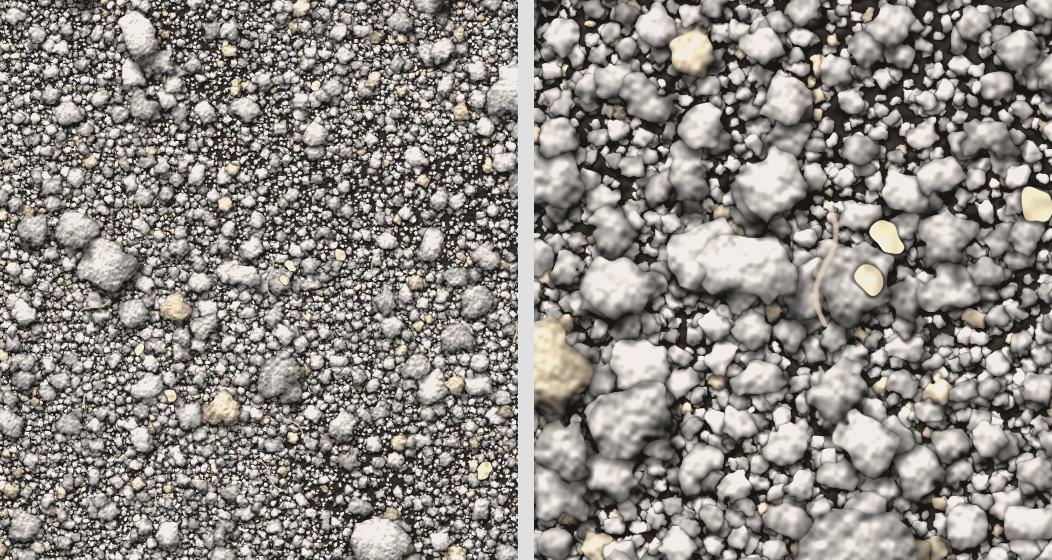
Left: the whole. Right: its middle third, enlarged.
Write a WebGL 1 fragment shader that draws this texture.

```glsl
precision highp float;
uniform vec2 u_resolution;

const vec2 LIGHT = vec2(-0.35, 0.94);

float hash(vec2 p) {
  vec3 q = fract(vec3(p.xyx) * 0.1031);
  q += dot(q, q.yzx + 33.33);
  return fract((q.x + q.y) * q.z);
}

vec2 hash2(vec2 p) {
  return vec2(hash(p), hash(p + 57.3));
}

float noise(vec2 p) {
  vec2 i = floor(p), f = fract(p);
  f = f * f * (3.0 - 2.0 * f);
  return mix(mix(hash(i), hash(i + vec2(1.0, 0.0)), f.x),
             mix(hash(i + vec2(0.0, 1.0)), hash(i + 1.0), f.x), f.y);
}

float crumbs(vec2 p) {
  return 0.55 * noise(p * 95.0) + 0.45 * noise(p * 190.0 + 7.0) + 0.25 * noise(p * 330.0 + 3.0);
}

mat2 rotation(float a) {
  return mat2(cos(a), sin(a), -sin(a), cos(a));
}

// One layer of lit clods, scattered on a jittered grid over the soil below
vec3 addClods(vec3 soil, vec2 p, float cells, float density, float relief) {
  vec2 g = p * cells + cells * 1.37;
  vec2 bump = vec2(noise(g * 2.6), noise(g * 2.6 + 41.0)) - 0.5;
  bump += 0.5 * vec2(noise(g * 6.0 + 13.0), noise(g * 6.0 + 71.0)) - 0.25;
  float pixel = cells / u_resolution.y;
  for (int y = -1; y <= 1; y++) {
    for (int x = -1; x <= 1; x++) {
      vec2 id = floor(g) + vec2(float(x), float(y));
      float coarse = 0.55 + 0.9 * noise(id / cells * 4.0 + 5.0);
      if (hash(id + 3.7) > density * coarse) continue;

      vec2 center = id + 0.5 + 0.7 * (hash2(id + 11.0) - 0.5);
      float radius = mix(0.34, 0.62, hash(id + 23.0));
      vec2 offset = (g - center) / radius + bump * 0.5;
      vec2 q = rotation(6.28 * hash(id + 31.0)) * offset;
      q.y *= mix(1.0, 1.5, hash(id + 43.0));
      float d = mix(length(q), max(abs(q.x), abs(q.y)) * 1.12, 0.45);

      // Contact shadow, then the clod body
      float shadow = 1.0 - smoothstep(0.8, 1.4, d + 0.18 * dot(offset, LIGHT));
      soil *= 1.0 - 0.6 * shadow;
      float dome = sqrt(max(0.0, 1.0 - d * d));
      float tone = 0.34 + 0.42 * dome + 0.24 * dot(offset, LIGHT);
      tone = tone * mix(0.84, 1.16, hash(id + 61.0)) + relief;
      vec3 tint = mix(vec3(1.02, 0.99, 0.965), vec3(1.07, 0.99, 0.86),
                      step(0.93, hash(id + 83.0)));
      float edge = 1.2 * pixel / radius;
      soil = mix(soil, tint * max(tone, 0.08), 1.0 - smoothstep(1.0 - edge, 1.0 + edge, d));
    }
  }
  return soil;
}

// Few cream pebbles
vec3 addPebbles(vec3 soil, vec2 p) {
  for (int i = 0; i < 9; i++) {
    vec2 seed = vec2(float(i) * 7.1, 19.0);
    vec2 q = rotation(6.28 * hash(seed + 5.0)) * (p - hash2(seed) * vec2(0.93, 1.0));
    q.y *= 1.5;
    float radius = mix(0.007, 0.017, hash(seed + 9.0));
    float d = length(q) + 0.009 * (noise(p * 110.0) - 0.5);
    float edge = 1.0 / u_resolution.y;
    soil *= 1.0 - 0.5 * (1.0 - smoothstep(radius, radius * 1.4, d));
    vec3 cream = vec3(0.91, 0.86, 0.73) * (0.78 + 0.3 * noise(p * 130.0));
    soil = mix(soil, cream, 1.0 - smoothstep(radius - edge, radius + edge, d));
  }
  return soil;
}

// Thin curved rootlets
vec3 addRoots(vec3 soil, vec2 p) {
  for (int i = 0; i < 14; i++) {
    vec2 seed = vec2(float(i) * 5.3, 87.0);
    vec2 q = rotation(6.28 * hash(seed + 2.0)) * (p - hash2(seed) * vec2(0.93, 1.0));
    float reach = mix(0.012, 0.04, hash(seed + 8.0));
    q.y += 0.006 * sin(q.x * 85.0 + float(i));
    float d = length(vec2(max(abs(q.x) - reach, 0.0), q.y));
    float line = 1.0 - smoothstep(0.0007, 0.0025, d);
    soil = mix(soil, vec3(0.80, 0.74, 0.65), 0.75 * line);
  }
  return soil;
}

void main() {
  vec2 p = gl_FragCoord.xy / u_resolution.y;
  float relief = 0.5 * (crumbs(p) - crumbs(p + LIGHT * 0.0035));
  relief += 0.16 * (noise(p * 240.0 + 29.0) - 0.5);

  // Fine crumbs first, large clods last
  vec3 soil = vec3(0.19, 0.175, 0.16) + 0.3 * relief;
  soil = addClods(soil, p, 120.0, 1.0, relief);
  soil = addClods(soil, p, 82.0, 0.8, relief);
  soil = addClods(soil, p, 54.0, 0.55, relief);
  soil = addClods(soil, p, 34.0, 0.32, relief);
  soil = addClods(soil, p, 20.0, 0.17, relief);
  soil = addClods(soil, p, 11.0, 0.08, relief);
  soil = addPebbles(soil, p);
  soil = addRoots(soil, p);

  soil = (soil - 0.5) * 1.2 + 0.56;
  gl_FragColor = vec4(clamp(soil, vec3(0.10, 0.09, 0.075), vec3(0.95, 0.93, 0.91)), 1.0);
}
```
